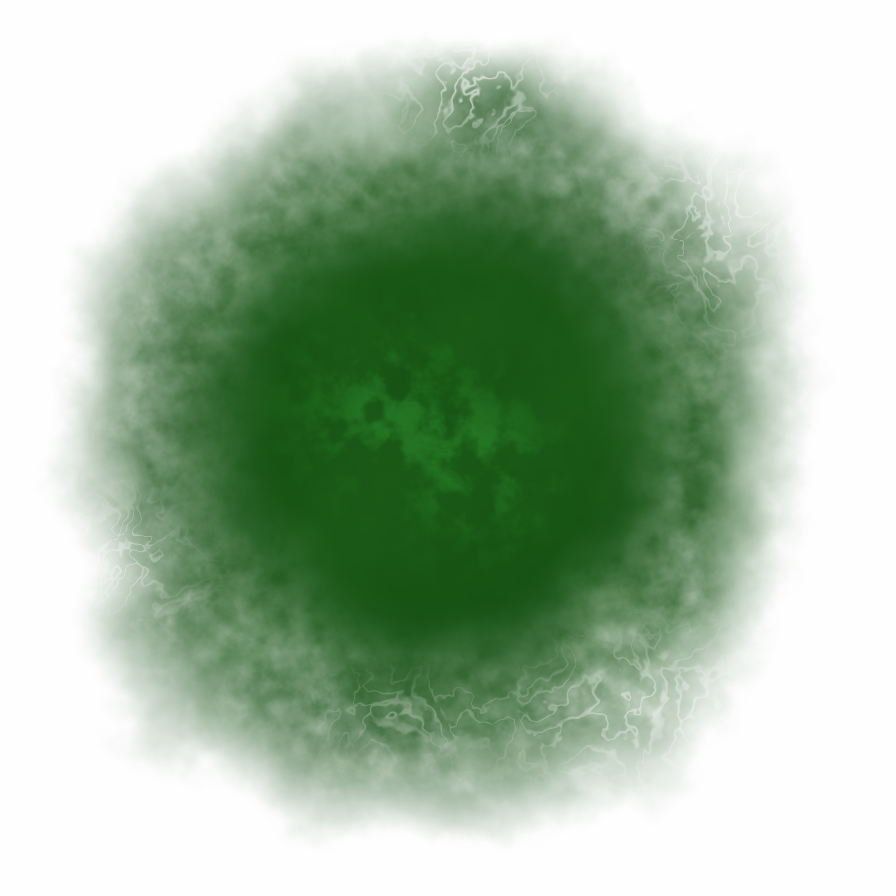
A Shadertoy shader for this background:

```glsl
// A soft, ragged cloud of dark green pigment on white paper.
// A round core and a squarer, paler halo are warped by fractal noise;
// local blots, mottling and ridged noise then add or lift pigment.

float hash(vec2 p) {
    return fract(sin(dot(p, vec2(127.1, 311.7))) * 43758.5453);
}

float noise(vec2 p) {
    vec2 i = floor(p), f = fract(p);
    f = f * f * (3.0 - 2.0 * f);
    return mix(mix(hash(i), hash(i + vec2(1, 0)), f.x),
               mix(hash(i + vec2(0, 1)), hash(i + vec2(1, 1)), f.x), f.y);
}

// Fractal noise, centred near 0.5
float fbm(vec2 p) {
    float sum = 0.0, amp = 0.5;
    for (int i = 0; i < 5; i++) {
        sum += amp * noise(p);
        p = mat2(1.6, 1.2, -1.2, 1.6) * p + 7.3;
        amp *= 0.5;
    }
    return sum / 0.97;
}

// Soft elliptical spot
float blot(vec2 p, vec2 centre, vec2 size) {
    vec2 q = (p - centre) / size;
    return exp(-dot(q, q));
}

// Distance from the origin with rounded-square contours
float squareDist(vec2 p, float power) {
    p = pow(abs(p) + 1e-5, vec2(power));
    return pow(p.x + p.y, 1.0 / power);
}

void mainImage(out vec4 fragColor, in vec2 fragCoord) {
    vec2 uv = fragCoord / iResolution.xy;

    // Noise at three scales
    float broad = fbm(uv * 7.0 + 3.0) - 0.5;
    float medium = fbm(uv * 19.0 + 11.0) - 0.5;
    float fine = fbm(uv * 48.0 + 29.0) - 0.5;
    vec2 warp = vec2(fbm(uv * 12.0 + 41.0), fbm(uv * 12.0 + 67.0)) - 0.5;

    // Bites out of the rim, and tufts that reach beyond it
    float rim = 0.05 * blot(uv, vec2(0.10, 0.37), vec2(0.08, 0.06))
              + 0.04 * blot(uv, vec2(0.22, 0.86), vec2(0.12, 0.08))
              + 0.03 * blot(uv, vec2(0.75, 0.88), vec2(0.10, 0.07))
              + 0.03 * blot(uv, vec2(0.24, 0.10), vec2(0.09, 0.06))
              - 0.03 * blot(uv, vec2(0.54, 0.90), vec2(0.10, 0.05));

    // Pale halo
    vec2 fromCentre = uv - vec2(0.49, 0.502) + warp * 0.035;
    float haloDist = squareDist(fromCentre * vec2(1.02, 0.99), 2.5)
                   + rim + broad * 0.09 + medium * 0.05 + fine * 0.025;
    float halo = 0.62 * (1.0 - smoothstep(0.31, 0.45, haloDist));

    // Dense core
    float coreDist = length(uv - vec2(0.488, 0.517) + warp * 0.02)
                   + broad * 0.06 + medium * 0.02;
    float core = 1.0 - smoothstep(0.18, 0.355, coreDist);

    // Uneven halo: thin at the lower right, heavier in a few patches
    float patches = 0.35 * blot(uv, vec2(0.43, 0.22), vec2(0.08, 0.04))
                  + 0.30 * blot(uv, vec2(0.55, 0.89), vec2(0.07, 0.045))
                  + 0.30 * blot(uv, vec2(0.66, 0.86), vec2(0.03, 0.03))
                  + 0.20 * blot(uv, vec2(0.82, 0.52), vec2(0.07, 0.14))
                  - 0.25 * blot(uv, vec2(0.75, 0.22), vec2(0.14, 0.07))
                  - 0.20 * blot(uv, vec2(0.82, 0.76), vec2(0.08, 0.08));
    halo *= 1.0 + patches + broad * 0.4 + medium * 0.6 + fine * 0.7;

    // Thin lifted streaks, strongest in a few textured places
    float ridge = 1.0 - abs(2.0 * noise(uv * 52.0 + warp * 9.0) - 1.0);
    float textured = blot(uv, vec2(0.53, 0.90), vec2(0.07, 0.05))
                   + 0.7 * blot(uv, vec2(0.72, 0.21), vec2(0.16, 0.07))
                   + 0.6 * blot(uv, vec2(0.45, 0.21), vec2(0.08, 0.04))
                   + 0.7 * blot(uv, vec2(0.80, 0.75), vec2(0.07, 0.10))
                   + 0.6 * blot(uv, vec2(0.14, 0.38), vec2(0.07, 0.06));
    halo *= 1.0 - 0.6 * textured * smoothstep(0.75, 1.0, ridge);

    // Pigment colour, with brighter flecks near the middle
    float fleckArea = blot(uv, vec2(0.43, 0.54), vec2(0.09, 0.08))
                    + blot(uv, vec2(0.54, 0.48), vec2(0.07, 0.08));
    float flecks = fleckArea * smoothstep(-0.12, 0.28, fine + medium * 0.5);
    vec3 pigment = mix(vec3(0.13, 0.34, 0.12), vec3(0.09, 0.33, 0.08), core);
    pigment += broad * vec3(0.04, 0.07, 0.03) + flecks * vec3(0.04, 0.11, 0.05);

    float density = 1.0 - (1.0 - clamp(halo, 0.0, 1.0)) * (1.0 - core);
    fragColor = vec4(mix(vec3(0.995), pigment, density), 1.0);
}
```
